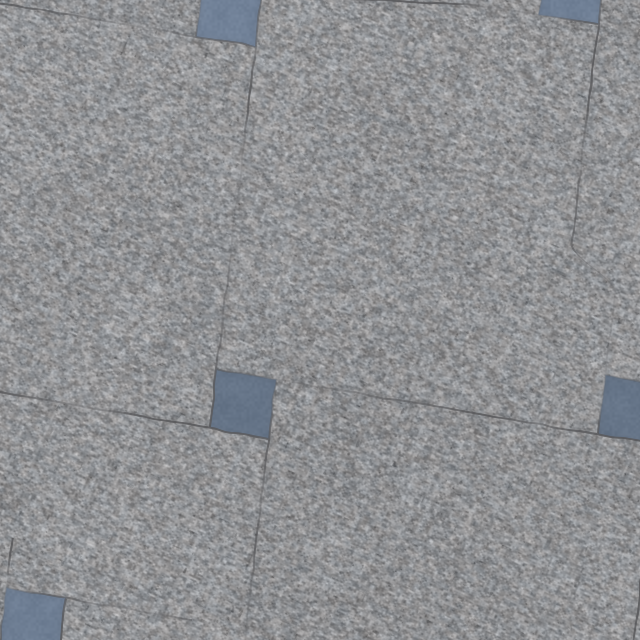
Reproduce this texture procedurally as a Shadertoy shader.

```glsl
// Granite paving: large grey slabs in a pinwheel layout, with a small blue paver at
// each junction. A skewed lattice places both by distance functions, two areas
// are laid out of step, and layered value noise gives the speckled stone.

const float PITCH = 0.5964;                       // slab side plus paver side
const float PAVER = 0.0924;                       // paver side
const vec2 ORIGIN = vec2(0.3385, 0.5768);         // corner of the central paver
const mat2 AXES = mat2(1.0, 0.171, -0.12, 1.0);   // skewed joint directions
const mat2 LATTICE = mat2(PITCH, -PAVER, PAVER, PITCH);

const vec3 GRANITE = vec3(0.565, 0.569, 0.578);
const vec3 BLUE_DARK = vec3(0.385, 0.442, 0.515);
const vec3 BLUE_LIGHT = vec3(0.450, 0.515, 0.605);
const vec3 JOINT = vec3(0.34, 0.34, 0.35);

struct Paving {
    float paver;   // signed distance to the nearest paver
    float joint;   // distance to the nearest joint line
    float tone;    // random value of the slab
    float tint;    // random value of the paver
};

float hash(vec2 p) {
    vec3 h = fract(p.xyx * 0.1031);
    h += dot(h, h.yzx + 33.33);
    return fract((h.x + h.y) * h.z);
}

float noise(vec2 p) {
    vec2 i = floor(p), f = fract(p);
    f = f * f * (3.0 - 2.0 * f);
    return mix(mix(hash(i), hash(i + vec2(1, 0)), f.x),
               mix(hash(i + vec2(0, 1)), hash(i + vec2(1, 1)), f.x), f.y);
}

float boxDistance(vec2 p, vec2 halfSize) {
    vec2 d = abs(p) - halfSize;
    return length(max(d, 0.0)) + min(max(d.x, d.y), 0.0);
}

// Shifts the upper right and the lower left areas out of step.
vec2 misalign(vec2 p) {
    float upperRight = smoothstep(0.43, 0.83, p.x) * (1.0 - smoothstep(0.38, 0.46, p.y));
    float lowerLeft = step(p.x, 0.30) * step(0.84, p.y);
    return p + vec2(0.0716, 0.0443) * upperRight - vec2(0.279, 0.3516) * lowerLeft;
}

// Visits the nearby lattice cells; each owns a paver, a slab and two joints.
Paving layPaving(vec2 p) {
    vec2 q = inverse(AXES) * (p - ORIGIN);
    vec2 nearest = round(inverse(LATTICE) * q);
    float slab = PITCH - PAVER;
    Paving result = Paving(1.0, 1.0, 0.5, 0.5);
    for (int j = -1; j <= 1; j++) {
        for (int i = -1; i <= 1; i++) {
            vec2 cell = nearest + vec2(i, j);
            vec2 r = q - LATTICE * cell;
            float paver = boxDistance(r - 0.5 * PAVER, vec2(0.5 * PAVER));
            float across = length(vec2(r.x - clamp(r.x, PAVER, PITCH), r.y));
            float down = length(vec2(r.x - PAVER, r.y - clamp(r.y, PAVER, PITCH)));
            result.joint = min(result.joint, min(abs(paver), min(across, down)));
            if (paver < result.paver) {
                result.paver = paver;
                result.tint = hash(cell + 17.0);
            }
            if (boxDistance(r - vec2(PAVER + 0.5 * slab, 0.5 * slab), vec2(0.5 * slab)) < 0.0)
                result.tone = hash(cell + 41.0);
        }
    }
    return result;
}

// Speckled stone: fine grain, pale flecks, dark pits and broad stains.
vec3 granite(vec2 p, float tone) {
    vec2 g = mat2(0.91, -0.41, 0.41, 0.91) * p * vec2(1.0, 1.15);
    float grain = 0.55 * noise(g * vec2(150.0, 210.0)) + 0.45 * noise(g * 310.0 + 9.0) - 0.5;
    float fleck = smoothstep(0.76, 0.96, noise(g * vec2(75.0, 125.0) + 31.0));
    float pit = smoothstep(0.84, 0.97, noise(g * 140.0 + 57.0));
    float stain = 0.6 * noise(p * 5.0 + 3.0) + 0.4 * noise(p * 17.0) - 0.5;
    float hue = noise(g * 95.0 + 73.0) - 0.5;
    float light = 0.34 * grain + 0.05 * fleck - 0.08 * pit + 0.04 * stain + 0.015 * (tone - 0.5);
    return GRANITE + light + vec3(0.022, 0.0, -0.018) * hue;
}

// Blue stone with a soft cloudy surface and very fine grain.
vec3 blueStone(vec2 p, float tint) {
    float cloud = noise(p * 38.0 + 5.0) - 0.5;
    float grain = noise(p * 240.0) - 0.5;
    return mix(BLUE_DARK, BLUE_LIGHT, tint) + 0.03 * cloud + 0.035 * grain;
}

void mainImage(out vec4 fragColor, in vec2 fragCoord) {
    vec2 p = fragCoord / iResolution.xy;
    p.y = 1.0 - p.y;
    float pixel = 1.0 / iResolution.y;

    // Slightly uneven cut edges
    vec2 wobble = vec2(noise(p * 45.0), noise(p * 45.0 + 80.0)) - 0.5;
    Paving paving = layPaving(misalign(p) + 0.003 * wobble);

    // Stone surfaces
    float paverMask = 1.0 - smoothstep(-pixel, pixel, paving.paver);
    vec3 color = mix(granite(p, paving.tone), blueStone(p, paving.tint), paverMask);

    // Thin joints, worn away in places
    float wear = 0.2 + 0.65 * smoothstep(0.2, 0.8, noise(p * 13.0 + 20.0));
    float line = 1.0 - smoothstep(0.0006, 0.0006 + 1.3 * pixel, paving.joint);
    float grime = 0.12 * exp(-paving.joint * 220.0);
    color = mix(color, JOINT, max(line * wear, grime));

    fragColor = vec4(clamp(color, 0.0, 1.0), 1.0);
}
```
